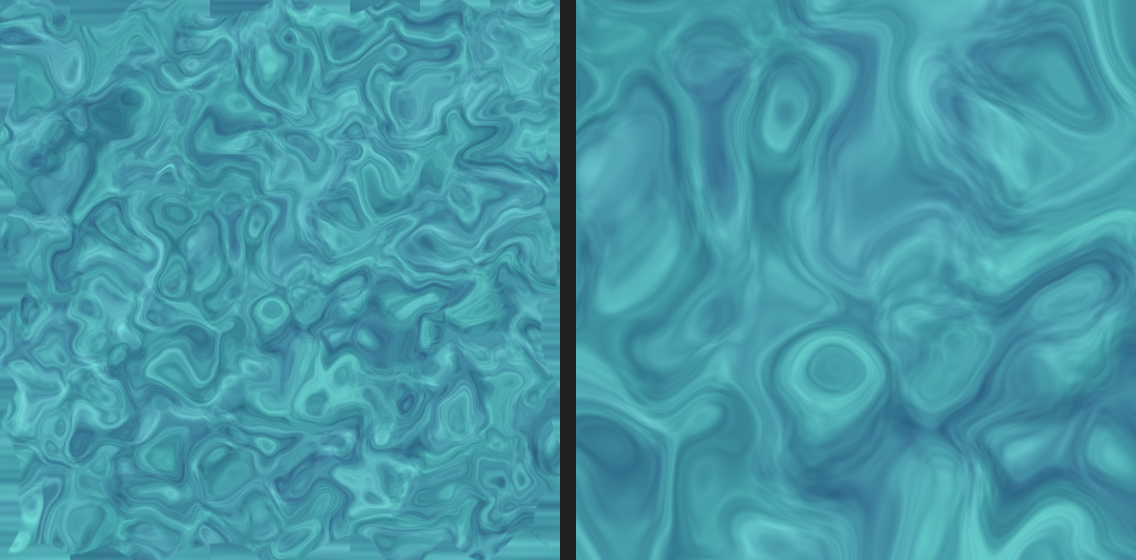
Left, the full canvas; right, a detail of the centre.
Reproduce this texture procedurally as a Shadertoy shader.

```glsl
#define CELLS 11.5       // swirls across the canvas
#define WARP 0.34        // how far the swirls pull the pigment
#define GRAIN 10.5       // coarsest pigment scale
#define CONTRAST 0.52
#define BORDER 0.010     // mean depth of the streaked rim
#define DEEP vec3(0.160, 0.375, 0.510)
#define MIDDLE vec3(0.270, 0.603, 0.663)
#define PALE vec3(0.445, 0.845, 0.840)

// Integer hash giving two values in 0..1
vec2 hash2(vec2 cell) {
    uvec2 q = uvec2(ivec2(cell) + 32768);
    q = q * 1664525u + 1013904223u;
    q.x += q.y * 1664525u;
    q.y += q.x * 1664525u;
    q ^= q >> 16u;
    q.x += q.y * 1664525u;
    q.y += q.x * 1664525u;
    q ^= q >> 16u;
    return vec2(q & 65535u) / 65535.0;
}

float slope(vec2 cell, vec2 offset) {
    float angle = 6.28318 * hash2(cell).x;
    return dot(vec2(cos(angle), sin(angle)), offset);
}

// Gradient noise, roughly -0.7..0.7
float noise(vec2 p) {
    vec2 i = floor(p), f = p - i;
    vec2 u = f * f * f * (f * (f * 6.0 - 15.0) + 10.0);
    vec2 e = vec2(0.0, 1.0);
    float low = mix(slope(i, f), slope(i + e.yx, f - e.yx), u.x);
    float high = mix(slope(i + e.xy, f - e.xy), slope(i + e.yy, f - e.yy), u.x);
    return mix(low, high, u.y);
}

float pigment(vec2 p) {
    float sum = 0.0, weight = 1.0;
    for (int i = 0; i < 4; i++) {
        sum += weight * noise(p);
        p = mat2(1.6, 1.2, -1.2, 1.6) * p + 17.3;
        weight *= 0.62;
    }
    return sum;
}

// One shared height pulls the pigment, so its bands follow the contours
vec2 swirl(vec2 uv) {
    vec2 p = uv * CELLS;
    p += 0.45 * vec2(noise(p * 0.8 + 31.0), noise(p * 0.8 + 57.0));
    float height = noise(p + 5.0) + 0.25 * noise(p * 2.1 + 83.0);
    float drift = noise(p * 0.9 + 141.0);
    return uv + WARP * (height * vec2(0.75, 0.65) + drift * vec2(-0.22, 0.25));
}

// Flat horizontal streaks in blocks along the rim
float streaks(vec2 uv) {
    float block = floor(uv.x * 8.0);
    float row = uv.y * 24.0 + block * 13.7;
    return 0.45 * noise(vec2(block + 0.37, row))
         + 0.30 * noise(vec2(uv.x * 3.0, row * 3.1));
}

vec3 water(vec2 uv) {
    vec2 pulled = swirl(uv);
    float tone = CONTRAST * pigment(pulled * GRAIN + 3.0) + 0.06 * noise(uv * 5.0 + 71.0);

    vec2 rim = min(uv, 1.0 - uv);
    float depth = BORDER + 0.07 * noise(uv * 9.0 + 23.0);
    float inside = smoothstep(-0.002, 0.002, min(rim.x, rim.y) - depth);
    tone = mix(streaks(uv), tone, inside);

    vec3 color = tone < 0.0 ? mix(MIDDLE, DEEP, min(-2.0 * tone, 1.15))
                            : mix(MIDDLE, PALE, min(2.0 * tone, 1.15));
    // Faint violet and green patches
    float tint = noise(pulled * 9.0 + 211.0);
    return color + tint * vec3(0.030, -0.020, 0.025);
}

void mainImage(out vec4 fragColor, in vec2 fragCoord) {
    vec3 sum = vec3(0.0);
    // Four samples per pixel smooth the thin bands
    for (int i = 0; i < 4; i++) {
        vec2 jitter = vec2(i % 2, i / 2) * 0.5 - 0.25;
        sum += water((fragCoord + jitter) / iResolution.xy);
    }
    fragColor = vec4(sum / 4.0, 1.0);
}
```
